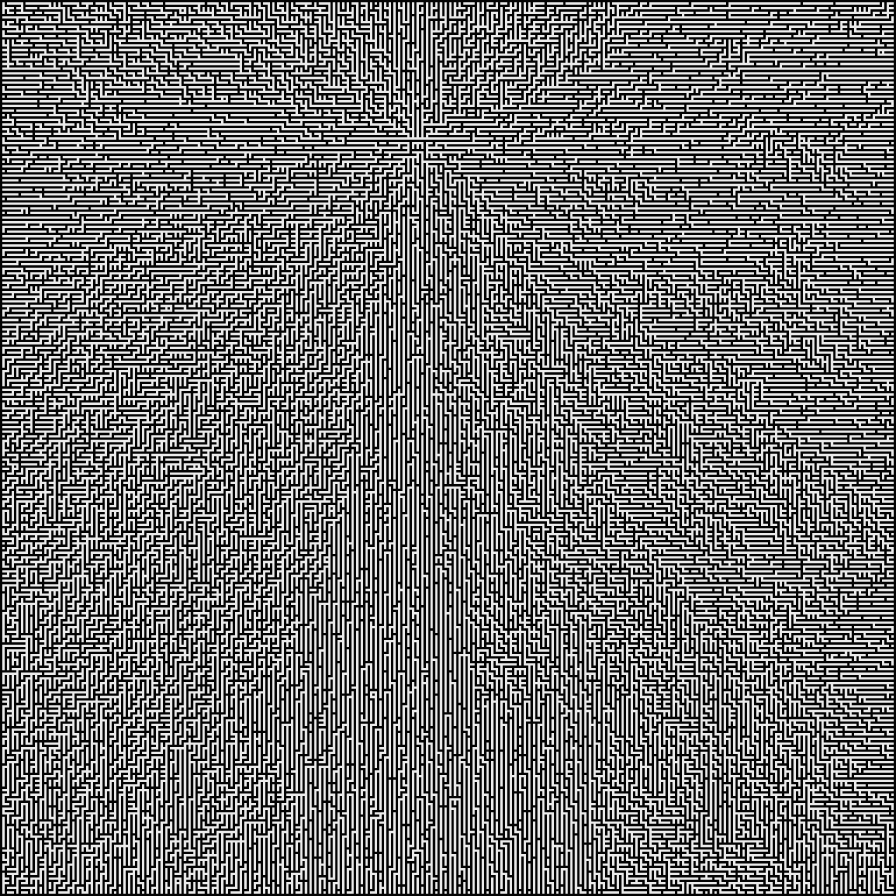
Reproduce this texture procedurally as a Shadertoy shader.

```glsl
float hash(ivec2 p, uint salt) {
    uvec2 q = uvec2(p + 4096) * uvec2(1597u, 3571u);
    uint n = (q.x ^ (q.y << 7)) + salt * 7919u;
    n = (n ^ (n >> 15)) * 73244475u;
    n = (n ^ (n >> 13)) * 73244475u;
    n ^= n >> 16;
    return float(n & 65535u) / 65536.0;
}

float valueNoise(vec2 p) {
    ivec2 i = ivec2(floor(p));
    vec2 f = smoothstep(0.0, 1.0, fract(p));
    return mix(mix(hash(i, 9u), hash(i + ivec2(1, 0), 9u), f.x),
               mix(hash(i + ivec2(0, 1), 9u), hash(i + ivec2(1, 1), 9u), f.x), f.y);
}

// Step from a room to its parent, mostly towards the root of the maze
ivec2 parentStep(ivec2 room) {
    vec2 toRoot = vec2(89, 161) - vec2(room);
    vec2 reach = abs(toRoot);
    float horizontal = reach.x / max(reach.x + reach.y, 1.0);

    // Radiating patches, stronger on the right
    float right = smoothstep(-5.0, 45.0, -toRoot.x);
    float patches = valueNoise(vec2(atan(toRoot.x, toRoot.y) * 14.0, length(toRoot) * 0.07));
    horizontal += (patches - 0.5) * mix(0.35, 0.85, right) + 0.08 * right;
    horizontal = clamp(horizontal, 0.07, 0.93);

    // Occasional detours lead away from the root
    bvec2 forward = greaterThan(toRoot, vec2(0));
    ivec2 way = ivec2(forward.x ? 1 : -1, forward.y ? 1 : -1);
    if (hash(room, 2u) < 0.1) way = -way;
    return hash(room, 1u) < horizontal ? ivec2(way.x, 0) : ivec2(0, way.y);
}

// 1 in rooms and passages, 0 in walls
float corridor(ivec2 cell) {
    if (min(cell.x, cell.y) <= 0 || max(cell.x, cell.y) >= 384) return 0.0;
    ivec2 odd = cell & 1;
    if (odd.x + odd.y == 2) return 1.0;
    if (odd.x + odd.y == 0) return 0.0;
    ivec2 link = 1 - odd;
    ivec2 roomB = cell / 2;
    ivec2 roomA = roomB - link;
    return parentStep(roomA) == link || parentStep(roomB) == -link ? 1.0 : 0.0;
}

void mainImage(out vec4 fragColor, in vec2 fragCoord) {
    // Area average over the pixel
    float light = 0.0;
    for (int y = 0; y < 4; y++) {
        for (int x = 0; x < 4; x++) {
            vec2 offset = (vec2(x, y) + 0.5) / 4.0 - 0.5;
            vec2 uv = (fragCoord + offset) / iResolution.xy;
            light += corridor(ivec2(floor(uv * 385.0))) / 16.0;
        }
    }
    fragColor = vec4(vec3(mix(0.01, 0.92, light)), 1.0);
}
```
